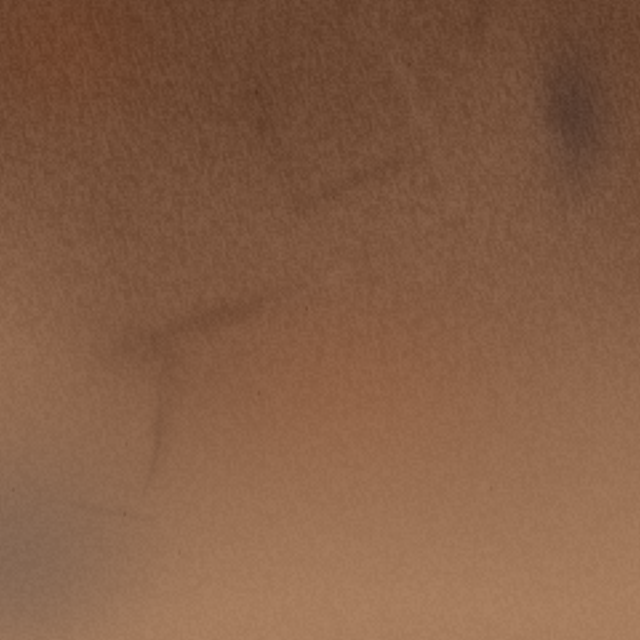
Write a three.js fragment shader that draws this texture.

```glsl
// Worn brown suede: dark nap fading to warm tan, with soft creases, smudges and fine grain.
#define DARK_BROWN vec3(0.405, 0.268, 0.187)
#define MID_BROWN vec3(0.510, 0.362, 0.268)
#define LIGHT_TAN vec3(0.650, 0.488, 0.366)
#define GREY_STAIN vec3(0.475, 0.390, 0.335)
#define FADE_POWER 1.25
#define GRAIN_SCALE 240.0
#define GRAIN_AMOUNT 0.050
#define FIBRE_AMOUNT 0.040
#define MOTTLE_AMOUNT 0.12
#define CREASE_DEPTH 0.050

varying vec2 vUv;

float hash(vec2 p) {
  vec3 q = fract(vec3(p.xyx) * 0.1031);
  q += dot(q, q.yzx + 33.33);
  return fract((q.x + q.y) * q.z);
}

float noise(vec2 p) {
  vec2 i = floor(p), f = fract(p);
  f = f * f * (3.0 - 2.0 * f);
  return mix(mix(hash(i), hash(i + vec2(1.0, 0.0)), f.x),
             mix(hash(i + vec2(0.0, 1.0)), hash(i + vec2(1.0, 1.0)), f.x), f.y);
}

float fbm(vec2 p) {
  float sum = 0.0, amp = 0.5;
  for (int i = 0; i < 5; i++) {
    sum += amp * noise(p);
    p = mat2(0.8, 0.6, -0.6, 0.8) * p * 2.03 + 17.3;
    amp *= 0.5;
  }
  return sum;
}

// Soft elliptical spot, 1 at the centre
float blob(vec2 p, vec2 centre, vec2 radius) {
  vec2 d = (p - centre) / radius;
  return exp(-dot(d, d));
}

// Soft stroke from a to b that thins out towards its ends
float stroke(vec2 p, vec2 a, vec2 b, float width) {
  vec2 ab = b - a;
  float along = clamp(dot(p - a, ab) / dot(ab, ab), 0.0, 1.0);
  float d = length(p - a - ab * along) / width;
  return exp(-d * d) * (0.35 + 2.6 * along * (1.0 - along));
}

// Dark folds in the nap
float creases(vec2 p) {
  float c = 0.75 * stroke(p, vec2(0.20, 0.46), vec2(0.50, 0.56), 0.022);
  c += 0.50 * stroke(p, vec2(0.44, 0.67), vec2(0.65, 0.75), 0.012);
  c += 0.45 * stroke(p, vec2(0.40, 0.90), vec2(0.46, 0.69), 0.026);
  c += 0.55 * stroke(p, vec2(0.24, 0.25), vec2(0.27, 0.45), 0.020);
  c += 0.60 * stroke(p, vec2(0.236, 0.22), vec2(0.25, 0.40), 0.005);
  c += 0.40 * stroke(p, vec2(0.12, 0.20), vec2(0.25, 0.195), 0.006);
  c += 0.60 * stroke(p, vec2(0.73, 0.93), vec2(0.77, 1.02), 0.018);
  return c + 0.60 * blob(p, vec2(0.22, 0.45), vec2(0.06, 0.035));
}

// Pale rubbed ridges
float ridges(vec2 p) {
  float r = 0.55 * stroke(p, vec2(0.56, 1.02), vec2(0.71, 0.70), 0.014);
  r += 0.65 * stroke(p, vec2(0.39, 0.515), vec2(0.56, 0.585), 0.011);
  return r + 0.40 * stroke(p, vec2(0.90, 0.62), vec2(1.00, 0.82), 0.020);
}

// Sparse tiny dark pits, one candidate per cell
float pits(vec2 p) {
  vec2 q = p * 24.0, cell = floor(q);
  vec2 centre = 0.25 + 0.5 * vec2(hash(cell + 5.1), hash(cell + 9.7));
  float d = length((fract(q) - centre) * vec2(1.0, 0.65));
  return step(0.965, hash(cell + 2.3)) * (1.0 - smoothstep(0.02, 0.09, d));
}

void main() {
  vec2 uv = vUv;
  vec2 warped = uv + 0.035 * (vec2(fbm(uv * 9.0), fbm(uv * 9.0 + 31.0)) - 0.5);
  float nap = smoothstep(0.25, 0.75, uv.y);

  // Broad fade from tan below to dark brown above
  float tone = 1.08 * pow(1.0 - uv.y, FADE_POWER);
  tone += 0.14 * blob(uv, vec2(0.0, 0.48), vec2(0.13, 0.25));
  tone += 0.13 * blob(uv, vec2(0.76, 0.80), vec2(0.15, 0.20));
  tone += 0.08 * blob(uv, vec2(1.0, 0.36), vec2(0.20, 0.20));
  tone -= 0.22 * blob(uv, vec2(0.0, 0.10), vec2(0.22, 0.20));
  tone -= 0.10 * blob(uv, vec2(0.30, 0.42), vec2(0.15, 0.16));
  tone += MOTTLE_AMOUNT * (0.35 + 0.65 * nap) * (fbm(warped * 6.0) - 0.48);
  tone = clamp(tone, 0.0, 1.0);
  vec3 color = mix(DARK_BROWN, MID_BROWN, smoothstep(0.0, 1.0, tone / 0.9) * 0.3 + tone * 1.5);
  color = tone < 0.45 ? mix(DARK_BROWN, MID_BROWN, tone / 0.45)
                      : mix(MID_BROWN, LIGHT_TAN, (tone - 0.45) / 0.55);

  // Reddish and greyish tints
  float red = blob(uv, vec2(0.10, 0.93), vec2(0.14, 0.12))
            + blob(uv, vec2(0.55, 0.40), vec2(0.24, 0.16));
  color += red * vec3(0.022, -0.004, -0.014);
  color = mix(color, GREY_STAIN, 0.55 * blob(uv, vec2(0.0, 0.13), vec2(0.20, 0.17)));
  float smudge = blob(warped, vec2(0.90, 0.82), vec2(0.055, 0.11));
  color -= smudge * vec3(0.100, 0.065, 0.030);

  // Creases and ridges, broken up by the nap
  float wear = 0.5 + fbm(uv * 28.0);
  color -= CREASE_DEPTH * creases(warped) * wear * vec3(1.0, 0.88, 0.75);
  color += 0.038 * ridges(warped) * wear;
  color -= 0.040 * pits(uv);

  // Fine grain and short slanted fibres
  float grain = noise(uv * GRAIN_SCALE) - 0.5;
  vec2 fibreUv = mat2(0.96, -0.28, 0.28, 0.96) * uv;
  float fibre = noise(fibreUv * vec2(210.0, 75.0)) - 0.5;
  color += GRAIN_AMOUNT * grain * (0.65 + 0.35 * nap);
  color += FIBRE_AMOUNT * fibre * (0.30 + 0.70 * nap);
  gl_FragColor = vec4(color, 1.0);
}
```
